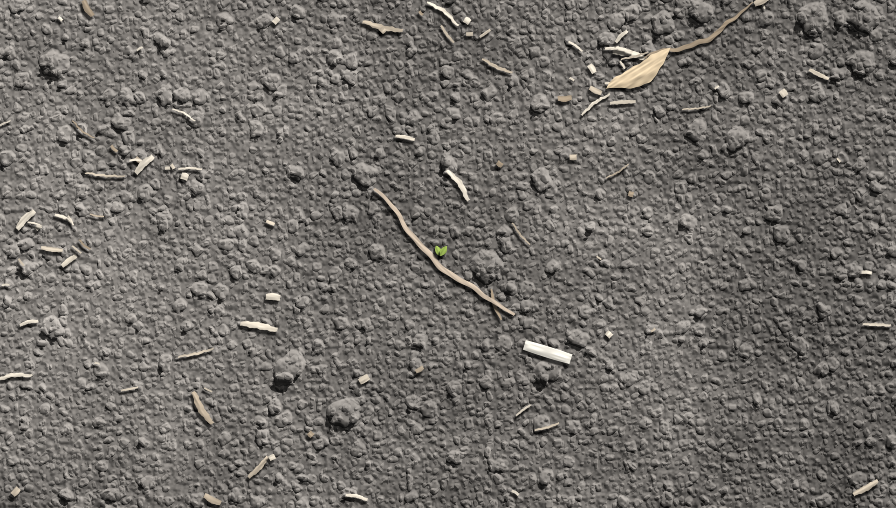
A Shadertoy shader for this texture:

```glsl
// Dry grey soil strewn with straw, a crooked twig and one tiny seedling.
// Domes scattered at four scales form a height field, lit along the sun
// direction with cast shadows and dark gaps; bent tapered boxes make straw.

const vec2 SUN = vec2(0.45, 0.893);
const vec3 SOIL_TINT = vec3(1.03, 0.995, 0.955);
const vec3 PALE_STRAW = vec3(0.92, 0.88, 0.81);
const vec3 BROWN_STRAW = vec3(0.66, 0.59, 0.5);
const vec3 LEAF_GREEN = vec3(0.64, 0.74, 0.36);

vec2 hash2(vec2 p) {
    vec3 q = fract(p.xyx * vec3(0.1031, 0.1030, 0.0973));
    q += dot(q, q.yzx + 33.33);
    return fract((q.xx + q.yz) * q.zy);
}

float noise(vec2 p) {
    vec2 cell = floor(p), f = fract(p);
    f = f * f * (3.0 - 2.0 * f);
    float low = mix(hash2(cell).x, hash2(cell + vec2(1, 0)).x, f.x);
    float high = mix(hash2(cell + vec2(0, 1)).x, hash2(cell + vec2(1, 1)).x, f.x);
    return mix(low, high, f.y);
}

vec2 rotate(vec2 v, float angle) {
    float c = cos(angle), s = sin(angle);
    return vec2(c * v.x - s * v.y, s * v.x + c * v.y);
}

// Height of one scale of scattered, blocky, steep-sided clods
float clods(vec2 p, float size, float density, float seed) {
    vec2 q = p / size + seed;
    vec2 home = floor(q);
    float height = 0.0;
    for (int y = -1; y <= 1; y++)
    for (int x = -1; x <= 1; x++) {
        vec2 cell = home + vec2(x, y);
        vec2 place = hash2(cell), kind = hash2(cell + 71.7);
        if (kind.x > density) continue;
        float radius = mix(0.2, 0.47, kind.y * kind.y);
        vec2 v = rotate(q - cell - 0.5 - 0.6 * (place - 0.5), 6.28 * place.x);
        v *= vec2(1.0, 1.0 + 0.4 * place.y) / radius;
        vec2 v2 = v * v;
        float d2 = mix(length(v2), v2.x + v2.y, 0.4);
        height = max(height, 0.62 * radius * (1.0 - d2 * d2));
    }
    return height * size;
}

float soilHeight(vec2 p) {
    vec2 warped = p + 0.007 * (vec2(noise(p * 75.0), noise(p * 75.0 + 37.0)) - 0.5);
    return clods(warped, 0.08, 0.13, 3.3)
         + clods(warped, 0.038, 0.45, 17.1)
         + clods(warped, 0.022, 0.75, 41.7)
         + clods(warped, 0.0135, 0.9, 83.9)
         + 0.005 * noise(p * 90.0) + 0.004 * noise(p * 160.0 + 9.0);
}

vec3 soilColour(vec2 p) {
    float reach = 0.0017;
    float slope = (soilHeight(p - SUN * reach) - soilHeight(p + SUN * reach)) / (2.0 * reach);
    slope *= 1.6;
    float facing = slope / sqrt(1.0 + slope * slope);
    float here = soilHeight(p), blocked = 0.0;
    for (int i = 1; i <= 3; i++) {
        float travel = 0.002 * float(i * (i + 1));
        blocked = max(blocked, soilHeight(p + SUN * travel) - here - 0.6 * travel);
    }
    float tone = 0.535 + (facing > 0.0 ? 0.18 * facing * facing : 0.25 * facing);
    tone -= 0.1 * (1.0 - smoothstep(0.003, 0.011, here));
    tone += 0.1 * (noise(p * 2.5) - 0.5) + 0.09 * (noise(p * 9.0) - 0.5);
    tone += 0.1 * (noise(p * 230.0) - 0.5) - 0.035 * (p.x - 0.88);
    tone *= 1.0 - 0.68 * smoothstep(0.0, 0.005, blocked);
    return tone * SOIL_TINT;
}

// Box bent by an arc and a wiggle; taper 0 keeps cut ends, 1 gives points
float strawDistance(vec2 v, vec2 halfSize, vec2 bend, float taper) {
    float u = v.x / halfSize.x;
    v.y += bend.x * cos(3.0 * u) + bend.y * (sin(11.0 * u) + 0.5 * sin(23.0 * u));
    float halfWidth = halfSize.y * (1.0 - taper * min(u * u, 1.0));
    return max(abs(v.x) - halfSize.x, abs(v.y) - halfWidth);
}

vec3 layStraw(vec3 ground, vec2 p, vec2 centre, float angle, vec2 halfSize,
              vec2 bend, float taper, vec3 tint) {
    float soft = 0.6 / iResolution.y;
    vec2 v = rotate(p - centre, -angle);
    vec2 towardSun = rotate(p + SUN * 0.008 - centre, -angle);
    float d = strawDistance(v, halfSize, bend, taper);
    float shade = strawDistance(towardSun, halfSize, bend, taper);
    ground *= 1.0 - 0.7 * (1.0 - smoothstep(-0.002, 0.003, shade));
    float fibre = noise(v * vec2(40.0, 300.0) + centre * 90.0);
    float light = 0.8 + 0.26 * fibre + 0.13 * clamp((shade - d) / 0.008, -1.0, 1.0);
    return mix(tint * light, ground, smoothstep(-soft, soft, d));
}

void mainImage(out vec4 fragColor, in vec2 fragCoord) {
    vec2 p = fragCoord / iResolution.y;
    float aspect = iResolution.x / iResolution.y;
    vec3 colour = soilColour(p);

    // Loose straw: gathered in four heaps, then spread thinly
    vec2 heaps[4] = vec2[4](vec2(1.21, 0.85), vec2(0.86, 0.98), vec2(0.1, 0.52), vec2(0.27, 0.7));
    for (int i = 0; i < 96; i++) {
        vec2 place = hash2(vec2(i, 7)), form = hash2(vec2(i, 19)), pose = hash2(vec2(i, 43));
        vec2 centre = i < 46 ? heaps[i % 4] + (place - 0.5) * vec2(0.22, 0.12)
                             : place * vec2(aspect, 1.0);
        vec2 halfSize = vec2(mix(0.005, 0.044, form.x * form.x), mix(0.0018, 0.0075, form.y * form.y));
        vec2 bend = halfSize.x * vec2(0.16 * (pose.y - 0.5), 0.02 * form.x);
        colour = layStraw(colour, p, centre, 1.9 * (pose.x - 0.56), halfSize, bend,
                          form.x * 0.5, mix(PALE_STRAW, BROWN_STRAW, pose.y * pose.y));
    }

    // Husk with its strand, one broad chip, and the forked twig
    colour = layStraw(colour, p, vec2(1.38, 0.93), 0.45, vec2(0.12, 0.005), vec2(0.012, 0.002), 0.8, BROWN_STRAW);
    colour = layStraw(colour, p, vec2(1.26, 0.86), 0.55, vec2(0.075, 0.021), vec2(0.007, 0.001), 1.0, vec3(0.92, 0.83, 0.69));
    colour = layStraw(colour, p, vec2(1.078, 0.307), -0.3, vec2(0.048, 0.011), vec2(0.0), 0.1, vec3(0.97, 0.95, 0.9));
    colour = layStraw(colour, p, vec2(0.975, 0.4), -1.25, vec2(0.032, 0.0035), vec2(0.002, 0.0), 0.6, BROWN_STRAW);
    colour = layStraw(colour, p, vec2(0.866, 0.495), -0.747, vec2(0.186, 0.0055), vec2(0.013, 0.002), 0.5, vec3(0.8, 0.73, 0.65));

    // Seedling leaves
    for (int i = 0; i < 2; i++) {
        float side = float(2 * i - 1);
        colour = layStraw(colour, p, vec2(0.868 + 0.005 * side, 0.506), 1.5 - 0.5 * side,
                          vec2(0.012, 0.006), vec2(0.0), 1.0, LEAF_GREEN);
    }
    fragColor = vec4(clamp(colour, 0.0, 1.0), 1.0);
}
```
